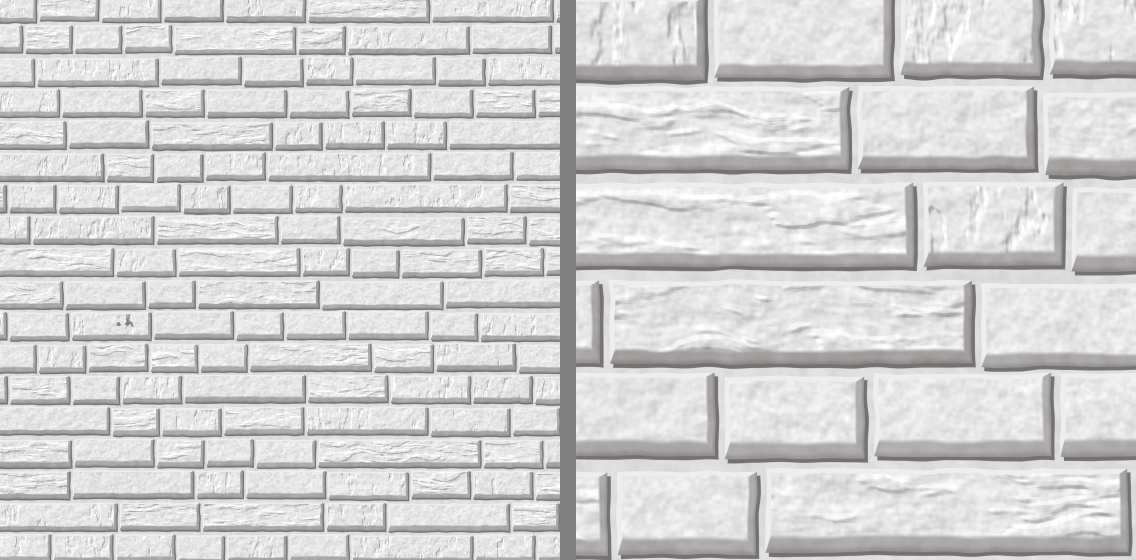
Left: the whole. Right: its middle third, enlarged.
Write a WebGL 2 fragment shader that draws this texture.

```glsl
#version 300 es
precision highp float;
// White stone cladding: courses of bevelled blocks in five lengths, lit from
// the upper left. Each course is laid by summing hashed block lengths, and
// each face is shaded by the slope of a smooth, split or pitted noise relief.

#define ROWS 17.58        // courses over the canvas height
#define ROW_SHIFT 0.18    // part of a course cut off at the bottom
#define GAP 0.085         // joint width, in course heights
#define BEVEL_BOTTOM 0.155
#define BEVEL_RIGHT 0.085
#define BEVEL_LIT 0.05    // bevel at the left and top
#define JITTER 0.07       // vertical misalignment of blocks
#define RELIEF_GAIN 0.8
#define GRAIN 0.05        // fine roughness of the faces
#define STAIN_CHANCE 0.008
#define SEED 7.0

uniform vec2 u_resolution;
out vec4 fragColor;

float hash(vec2 p) {
  vec3 q = fract(vec3(p.xyx) * 0.1031);
  q += dot(q, q.yzx + 33.33);
  return fract((q.x + q.y) * q.z);
}

float noise(vec2 p) {
  vec2 i = floor(p), f = fract(p);
  f = f * f * (3.0 - 2.0 * f);
  return mix(mix(hash(i), hash(i + vec2(1, 0)), f.x),
             mix(hash(i + vec2(0, 1)), hash(i + vec2(1, 1)), f.x), f.y);
}

float fbm(vec2 p) {
  float sum = 0.0, amp = 0.5;
  for (int i = 0; i < 4; i++) {
    sum += amp * noise(p);
    p = mat2(1.9, 0.5, -0.5, 1.9) * p + 17.3;
    amp *= 0.5;
  }
  return sum;
}

// Block length in course heights
float blockLength(float h) {
  return h < 0.25 ? 1.56 : h < 0.5 ? 1.95 : h < 0.78 ? 2.59 : h < 0.93 ? 3.89 : 5.19;
}

// Surface height: smooth, split along the length, or pitted upright
float relief(vec2 p, float style) {
  float height = 0.32 * fbm(p * vec2(4.5, 5.0));
  if (style > 0.68) {
    float pits = smoothstep(0.52, 0.66, fbm(p * vec2(5.5, 2.2)));
    height -= 0.2 * pits;
  } else if (style > 0.38) {
    vec2 bent = p + vec2(0.0, 0.15 * noise(p * 1.7));
    float layers = fbm(bent * vec2(1.3, 6.0));
    height += 0.3 * layers + 0.14 * smoothstep(0.48, 0.58, layers);
  }
  return height;
}

// Coverage of a box, given the distances to its left/bottom and right/top
float boxMask(vec2 low, vec2 high, float soft) {
  vec2 d = min(low, high);
  return smoothstep(-soft, soft, min(d.x, d.y));
}

void main() {
  vec2 p = gl_FragCoord.xy / u_resolution.y * ROWS + vec2(0.0, ROW_SHIFT);
  float px = ROWS / u_resolution.y;
  float row = floor(p.y);

  // Find the block of this course that holds the point
  float start = -5.0 * hash(vec2(row, SEED));
  float len = 0.0;
  vec2 id = vec2(0.0, row);
  for (int i = 0; i < 24; i++) {
    id.x = float(i) + SEED;
    len = blockLength(hash(id + 3.7));
    if (start + len > p.x) break;
    start += len;
  }
  float style = hash(id + 41.3);
  float tone = hash(id + 83.1) - 0.5;

  // Distances to the slightly uneven block sides
  vec2 local = vec2(p.x - start, fract(p.y));
  vec2 uneven = 0.03 * (vec2(noise(p * 4.0), noise(p * 4.0 + 50.0)) - 0.5);
  local += uneven;
  float lift = JITTER * (hash(id + 19.7) - 0.5);
  vec2 low = local - vec2(0.015, GAP + 0.01 + lift);
  vec2 high = vec2(len - GAP, 0.965 + lift) - local;

  // Joint and the shadow thrown on it
  float shade = 0.87 + 0.1 * (fbm(p * 9.0) - 0.5);
  vec2 shadowShift = vec2(0.035, -0.04);
  float shadow = boxMask(low - shadowShift, high + shadowShift, 0.7 * px);
  shade = mix(shade, 0.44, 0.95 * shadow);

  // Bevels, mitred where two sides meet; the lower one varies in depth
  float depth = BEVEL_BOTTOM * (0.85 + 0.3 * hash(id + 27.5));
  vec2 lowFrac = low / vec2(BEVEL_LIT, depth);
  vec2 highFrac = high / vec2(BEVEL_RIGHT, BEVEL_LIT);
  float litSide = min(lowFrac.x, highFrac.y);
  float darkSide = min(lowFrac.y, highFrac.x);
  float darkTone = mix(0.58, 0.665, smoothstep(0.0, 0.45, darkSide));
  darkTone += 0.1 * (fbm(p * 7.0) - 0.5) + 0.04 * tone;
  float bevel = mix(darkTone, 0.935, smoothstep(-0.2, 0.2, darkSide - litSide));

  // Face, brighter where it tilts to the light
  vec2 q = p + 31.0 * vec2(hash(id + 5.1), hash(id + 9.4));
  float slope = relief(q, style) - relief(q + vec2(-0.03, 0.04), style);
  slope = clamp(slope * RELIEF_GAIN, -0.22, 0.08);
  float face = 0.9 + 0.015 * tone + slope * (slope < 0.0 ? 1.3 : 1.0);
  face += GRAIN * (noise(p * 13.0) + noise(p * 23.0) - 1.0);
  float faceMask = smoothstep(0.8, 1.2, min(litSide, darkSide));
  shade = mix(shade, mix(bevel, face, faceMask), boxMask(low, high, 0.6 * px));

  // Shadows are faintly warm; a rare block carries brown specks
  vec3 color = shade * mix(vec3(1.0, 0.965, 0.96), vec3(1.0), smoothstep(0.4, 0.85, shade));
  float spot = 1.0 - smoothstep(0.1, 0.6, length(local - vec2(0.65 * len, 0.5)));
  float specks = smoothstep(0.55, 0.7, fbm(p * 7.0)) * spot * faceMask;
  color = mix(color, vec3(0.5, 0.46, 0.4), specks * step(hash(id + 61.9), STAIN_CHANCE));
  fragColor = vec4(color, 1.0);
}
```
